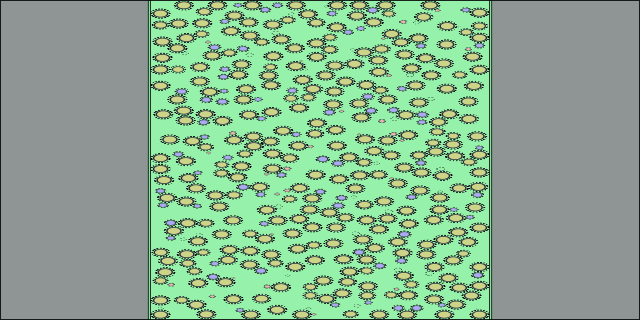
A Shadertoy shader for this pattern:

```glsl
const vec3 GREY   = vec3(0.56, 0.58, 0.58);
const vec3 GREEN  = vec3(0.59, 0.95, 0.67);
const vec3 YELLOW = vec3(0.80, 0.83, 0.53);
const vec3 BLUE   = vec3(0.66, 0.67, 0.95);
const vec3 PINK   = vec3(0.93, 0.70, 0.70);
const vec3 INK    = vec3(0.03, 0.04, 0.04);
const vec3 MAUVE  = vec3(0.17, 0.14, 0.21);

const float PANEL_HALF = 0.538;   // half width of the green panel
const float LINE       = 0.0028;  // width of frame and panel lines
const float LINE_GAP   = 0.0065;  // spacing of the double panel line
const float FLATTEN    = 2.0;     // width to height ratio of the grains
const float CELL       = 0.068;   // spacing of the scatter grid
const float JITTER     = 0.84;
const float R_MAX      = 0.0305;  // outer radius of a full grain
const float DASHES     = 18.0;    // dashes around a full grain
const float YELLOW_MIN = 0.72;    // relative sizes separating the kinds
const float BLUE_MIN   = 0.42;
const float SIZE_MIN   = 0.17;

vec3 hash3(vec2 p) {
    vec3 h = vec3(dot(p, vec2(127.1, 311.7)), dot(p, vec2(269.5, 183.3)),
                  dot(p, vec2(419.2, 371.9)));
    return fract(sin(h) * 43758.55);
}

float rowShift(float row) { return hash3(vec2(row, 57.0)).x; }

// Cell (column, row) at a point, a number of rows and columns away
vec2 cellNear(vec2 q, float row, float columnStep) {
    return vec2(floor(q.x / CELL - rowShift(row)) + columnStep, row);
}

// Grain centre in xy, rank in z; grains are kept whole inside the panel
vec3 site(vec2 cell) {
    vec3 h = hash3(cell);
    vec2 c = (cell + 0.5 + JITTER * (h.xy - 0.5) + vec2(rowShift(cell.y), 0)) * CELL;
    vec2 extent = vec2(PANEL_HALF - LINE_GAP, 0.5 * FLATTEN);
    if (any(greaterThan(abs(c), extent))) return vec3(1e3, 1e3, -1.0);
    vec2 room = extent - R_MAX - LINE;
    return vec3(clamp(c, -room, room), h.z);
}

// Grains of lower rank shrink to fit beside their neighbours
float siteRadius(vec3 s, float row) {
    float r = R_MAX;
    for (int j = -1; j <= 1; j++)
    for (int i = -1; i <= 1; i++) {
        vec3 other = site(cellNear(s.xy, row + float(j), float(i)));
        if (other.z > s.z) r = min(r, distance(s.xy, other.xy) - R_MAX);
    }
    return r;
}

// Area coverage of t < edge, and of a band between two edges
float below(float t, float edge, float px) { return clamp((edge - t) / px + 0.5, 0.0, 1.0); }
float band(float t, float a, float b, float px) { return below(t, b, px) - below(t, a, px); }

vec3 drawGrain(vec3 color, vec2 d, float r, float rank, float pixel) {
    float size = r / R_MAX;
    float dist = max(length(d), 1e-5);
    float t = dist / r;
    float px = length(d * vec2(1.0, FLATTEN)) / dist * pixel / r + 1e-4;

    vec3 fill = size > YELLOW_MIN ? YELLOW : size > BLUE_MIN ? BLUE : PINK;
    float hollow = float(size < BLUE_MIN && fract(rank * 17.0) < 0.5);
    color = mix(color, fill, below(t, 0.68, px) * (1.0 - hollow));

    // Solid outline, then a dashed ring outside it
    color = mix(color, MAUVE, band(t, 0.64, 0.79, px) * (1.0 - hollow));
    float count = max(4.0, floor(DASHES * size));
    float dash = smoothstep(-0.5, 0.1, cos(count * atan(d.y, d.x)));
    return mix(color, INK, band(t, 0.85, 1.03, px) * dash);
}

vec3 drawGrains(vec2 p, float pixel) {
    vec3 color = GREEN;
    vec2 q = p * vec2(1.0, FLATTEN);
    float row = floor(q.y / CELL);
    for (int j = -1; j <= 1; j++)
    for (int i = -1; i <= 1; i++) {
        vec2 cell = cellNear(q, row + float(j), float(i));
        vec3 s = site(cell);
        vec2 d = q - s.xy;
        if (length(d) > R_MAX * 1.3) continue;
        float r = siteRadius(s, cell.y);
        if (r > SIZE_MIN * R_MAX) color = drawGrain(color, d, r, s.z, pixel);
    }
    return color;
}

void mainImage(out vec4 fragColor, in vec2 fragCoord) {
    float pixel = 1.0 / iResolution.y;
    vec2 p = (fragCoord - 0.5 * iResolution.xy) * pixel;
    float x = abs(p.x);

    // Panel on grey, edged by a double line
    vec3 color = GREY;
    if (x < PANEL_HALF + pixel)
        color = mix(GREY, drawGrains(p, pixel), below(x, PANEL_HALF, pixel));
    color = mix(color, INK, band(x, PANEL_HALF - LINE, PANEL_HALF, pixel));
    color = mix(color, INK, band(x, PANEL_HALF - LINE_GAP - LINE, PANEL_HALF - LINE_GAP, pixel));

    // Outer frame
    vec2 inset = 0.5 * iResolution.xy * pixel - abs(p);
    color = mix(color, INK, below(min(inset.x, inset.y), LINE, pixel));
    fragColor = vec4(color, 1.0);
}
```
